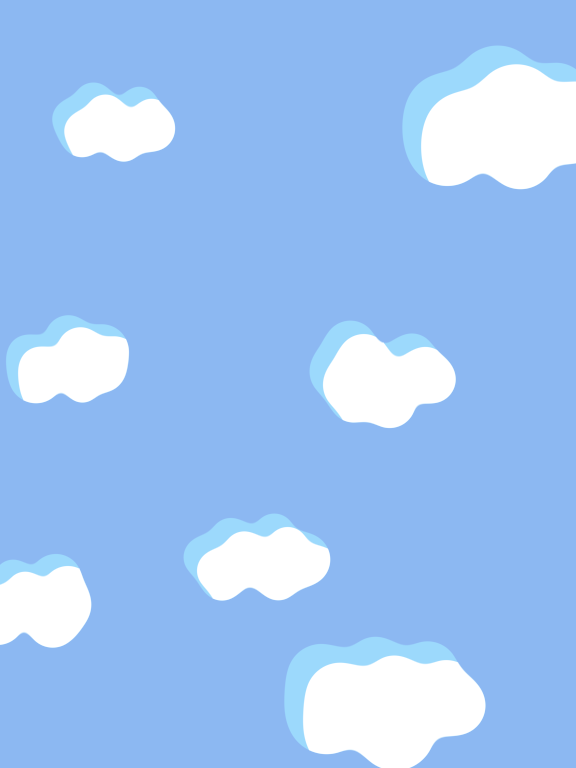
This pattern is drawn by a WebGL 1 fragment shader. Its source:

```glsl
precision highp float;
// Flat cartoon clouds on a plain blue sky. Each cloud is a smooth union of
// jittered round lobes about a core; its white face is the outline intersected
// with a copy shifted down and right, which leaves a pale rim at upper left.

uniform vec2 u_resolution;

#define SKY vec3(0.55, 0.72, 0.95)
#define RIM vec3(0.61, 0.85, 0.99)
#define FACE vec3(1.0)
#define ROWS 4
#define LOBES 6
#define LOBE_RADIUS 0.032
#define LOBE_ORBIT vec2(0.060, 0.033)
#define BLEND 0.018
#define RIM_SHIFT vec2(0.0165, -0.0165)
#define SEED 3.0

const float TAU = 6.28318;

float hash(float n) {
    return fract(sin(n * 127.1 + SEED * 31.7) * 43758.5453);
}

float smoothUnion(float a, float b, float k) {
    float h = max(k - abs(a - b), 0.0) / k;
    return min(a, b) - 0.25 * k * h * h;
}

// Signed distance to a cloud of unit scale centred on the origin
float cloudDistance(vec2 p, float id) {
    float d = (length(p / LOBE_ORBIT) - 1.0) * LOBE_ORBIT.y;
    float phase = hash(id);
    for (int j = 0; j < LOBES; j++) {
        float key = id * 17.0 + float(j) * 3.0;
        float angle = TAU * (float(j) + phase + 0.4 * (hash(key + 1.0) - 0.5)) / float(LOBES);
        float reach = mix(0.85, 1.15, hash(key + 2.0));
        float radius = LOBE_RADIUS * mix(0.75, 1.2, hash(key + 3.0));
        vec2 centre = reach * LOBE_ORBIT * vec2(cos(angle), sin(angle));
        d = smoothUnion(d, length(p - centre) - radius, BLEND);
    }
    return d;
}

// Two trails descend the sky: x is a share of the width, y of the height
vec3 cloudPlacement(float row, float side) {
    vec3 left = vec3(0.19 - 0.07 * row, 0.84 - 0.31 * row, 0.95);
    vec3 right = vec3(0.66 + 0.22 * cos(0.25 * TAU * row),
                      0.84 - 0.26 * row - 0.07 * sin(1.2 * row),
                      1.2 + 0.28 * cos(TAU * row / 3.0));
    return mix(left, right, side);
}

float coverage(float d, float pixel) {
    return 1.0 - smoothstep(-0.7 * pixel, 0.7 * pixel, d);
}

void main() {
    float pixel = 1.0 / u_resolution.y;
    float aspect = u_resolution.x * pixel;
    vec2 uv = gl_FragCoord.xy * pixel;
    vec3 color = SKY;

    for (int row = 0; row < ROWS; row++) {
        for (int side = 0; side < 2; side++) {
            vec3 place = cloudPlacement(float(row), float(side));
            float id = float(row * 2 + side) + 1.0;
            vec2 p = (uv - place.xy * vec2(aspect, 1.0)) / place.z;

            // Pale silhouette first, then the white face inside it
            float outline = cloudDistance(p, id);
            float face = max(outline, cloudDistance(p - RIM_SHIFT, id));
            color = mix(color, RIM, coverage(outline * place.z, pixel));
            color = mix(color, FACE, coverage(face * place.z, pixel));
        }
    }
    gl_FragColor = vec4(color, 1.0);
}
```
